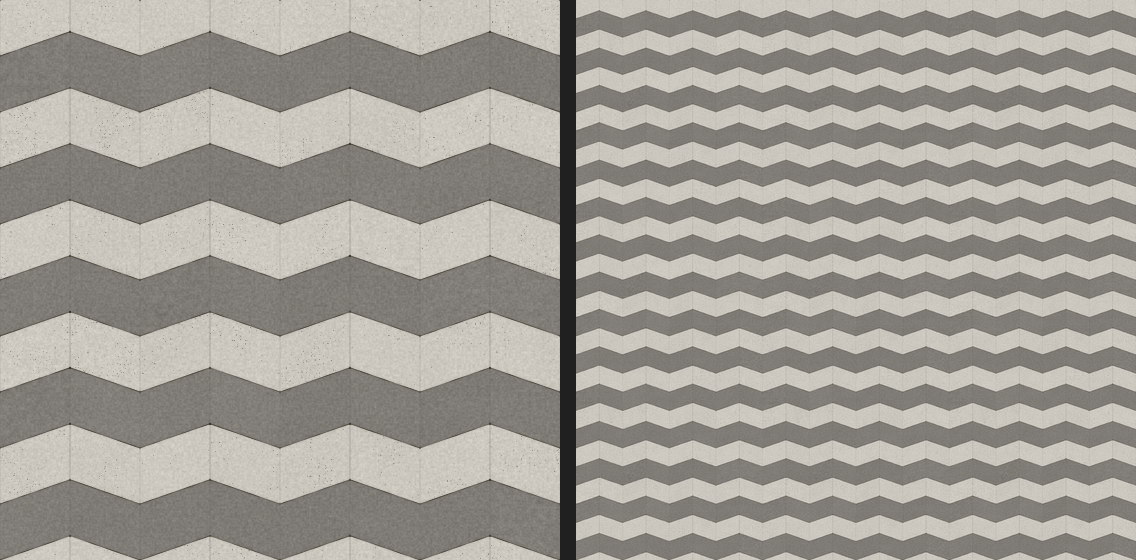
Left, the tile; right, the same tile 3 across and 3 down.
Give the GLSL for this pattern, as a Shadertoy shader.

```glsl
// Zigzag paving: pale and dark slanted tiles set in horizontal chevron bands.
// A triangle wave shears the bands; wrapped gradient noise, hashed specks and
// thin joints give each stone tile its own wear while the canvas still tiles.

const float COLUMNS = 8.0;    // tiles across, two per zigzag
const float BANDS = 10.0;     // tiles down, alternating dark and pale
const float RISE = 0.0433;    // height of a zigzag peak
const vec3 PALE = vec3(0.797, 0.783, 0.750);
const vec3 DARK = vec3(0.500, 0.486, 0.464);
const vec3 GROUT = vec3(0.27, 0.24, 0.20);

// Integer hash of a cell, three values in 0..1
vec3 hash3(vec2 cell, float seed) {
    uvec3 h = uvec3(ivec3(vec3(cell, seed))) * 1664525u + 1013904223u;
    h.x += h.y * h.z; h.y += h.z * h.x; h.z += h.x * h.y;
    h ^= h >> 16u;
    h.x += h.y * h.z; h.y += h.z * h.x; h.z += h.x * h.y;
    return vec3(h >> 8u) / 16777216.0;
}

float gradientDot(vec2 cell, vec2 offset, float period, float seed) {
    float angle = 6.28318 * hash3(mod(cell, period), seed).x;
    return dot(vec2(cos(angle), sin(angle)), offset);
}

// Gradient noise that wraps after a whole number of cells
float noise(vec2 uv, float period, float seed) {
    vec2 p = uv * period, i = floor(p), f = p - i;
    vec2 s = f * f * f * (f * (f * 6.0 - 15.0) + 10.0);
    vec2 e = vec2(1.0, 0.0);
    float low = mix(gradientDot(i, f, period, seed),
                    gradientDot(i + e, f - e, period, seed), s.x);
    float high = mix(gradientDot(i + e.yx, f - e.yx, period, seed),
                     gradientDot(i + 1.0, f - 1.0, period, seed), s.x);
    return mix(low, high, s.y);
}

// Share of a pixel covered by a line of the given half width
float lineCover(float d, float halfWidth, float px) {
    return (clamp(d + 0.5 * px, -halfWidth, halfWidth)
          - clamp(d - 0.5 * px, -halfWidth, halfWidth)) / px;
}

float discCover(float d, float radius, float px) {
    float soft = max(px, radius * 0.6);
    return 1.0 - smoothstep(radius - 0.5 * soft, radius + 0.5 * soft, d);
}

// Small slanted pits, one at most in each grid cell
float specks(vec2 uv, float period, float density, float seed, float px) {
    vec2 p = uv * period;
    vec2 cell = mod(floor(p), period);
    vec3 place = hash3(cell, seed);
    vec3 kind = hash3(cell, seed + 1.0);
    vec2 d = fract(p) - mix(vec2(0.3), vec2(0.7), place.xy);
    float angle = 3.14159 * kind.x;
    d = mat2(cos(angle), sin(angle), -sin(angle), cos(angle)) * d;
    d.y *= 1.0 + 0.8 * kind.y;
    float radius = mix(0.10, 0.23, kind.z * kind.z);
    return step(place.z, density) * discCover(length(d), radius, px * period)
         * mix(0.45, 1.0, kind.y);
}

void mainImage(out vec4 fragColor, in vec2 fragCoord) {
    vec2 uv = fragCoord / iResolution.xy;
    float px = 1.0 / min(iResolution.x, iResolution.y);

    // Sheared band coordinate and tile identity
    float column = uv.x * COLUMNS;
    float zigzag = 1.0 - abs(mod(column, 2.0) - 1.0);
    float band = (uv.y - RISE * zigzag) * BANDS;
    vec2 tile = mod(floor(vec2(column, band)), vec2(COLUMNS, BANDS));
    vec3 tileRandom = hash3(tile, 3.0);

    // Signed distances to the nearest joints
    vec2 corner = floor(vec2(column, band) + 0.5);
    vec2 gap = (vec2(column, band) - corner) / vec2(COLUMNS, BANDS);
    float slope = RISE * COLUMNS;
    float bandGap = gap.y / sqrt(1.0 + slope * slope);
    float nearestBand = mod(corner.y, 2.0);
    float side = clamp(bandGap / px + 0.5, 0.0, 1.0);
    float pale = mix(1.0 - nearestBand, nearestBand, side);

    // Stone: tone per tile, fine grain and soft mottling
    float grain = 0.060 * noise(uv, 250.0, 11.0) + 0.035 * noise(uv, 120.0, 12.0);
    float mottle = 0.014 * noise(uv, 24.0, 13.0) + 0.010 * noise(uv, 6.0, 14.0);
    float scuff = noise(uv, 72.0, 15.0) * smoothstep(0.7, 1.0, tileRandom.y);
    vec3 color = mix(DARK, PALE, pale);
    color += grain + mottle + 0.035 * scuff + 0.014 * (tileRandom.x - 0.5);

    // Clustered dark pits on pale tiles, faint bright grit on dark ones
    float cluster = smoothstep(-0.12, 0.5, noise(uv, 13.0, 21.0));
    float density = (0.025 + 0.36 * cluster) * mix(0.45, 1.2, tileRandom.z);
    float pits = max(specks(uv, 136.0, density, 31.0, px),
                     specks(uv, 211.0, density * 0.8, 41.0, px));
    color = mix(color, vec3(0.43, 0.42, 0.38), 0.75 * pits * pale);
    float grit = specks(uv, 190.0, 0.16, 51.0, px);
    color += 0.065 * grit * (1.0 - pale);

    // Faint upright joints, clearer below the peaks
    float peak = mod(corner.x, 2.0);
    float upright = lineCover(gap.x, 0.0011, px) * mix(0.10, 0.20, peak);
    color = mix(color, GROUT, upright * mix(0.6, 1.0, pale));

    // Thin worn joints along the bands, with a soft stained rim
    float wear = clamp(0.75 + 0.8 * noise(uv, 40.0, 61.0), 0.35, 1.0);
    color *= 1.0 - 0.06 * exp(-abs(bandGap) / 0.0018);
    color = mix(color, GROUT, wear * lineCover(bandGap, 0.0008, px));

    // Dark chips where four tiles meet
    float chipRandom = hash3(mod(corner, vec2(COLUMNS, BANDS)), 71.0).x;
    float chip = discCover(length(gap), 0.0022, px);
    color = mix(color, GROUT * 0.75, chip * mix(0.35, 0.75, peak) * mix(0.6, 1.2, chipRandom));

    fragColor = vec4(clamp(color, 0.0, 1.0), 1.0);
}
```
